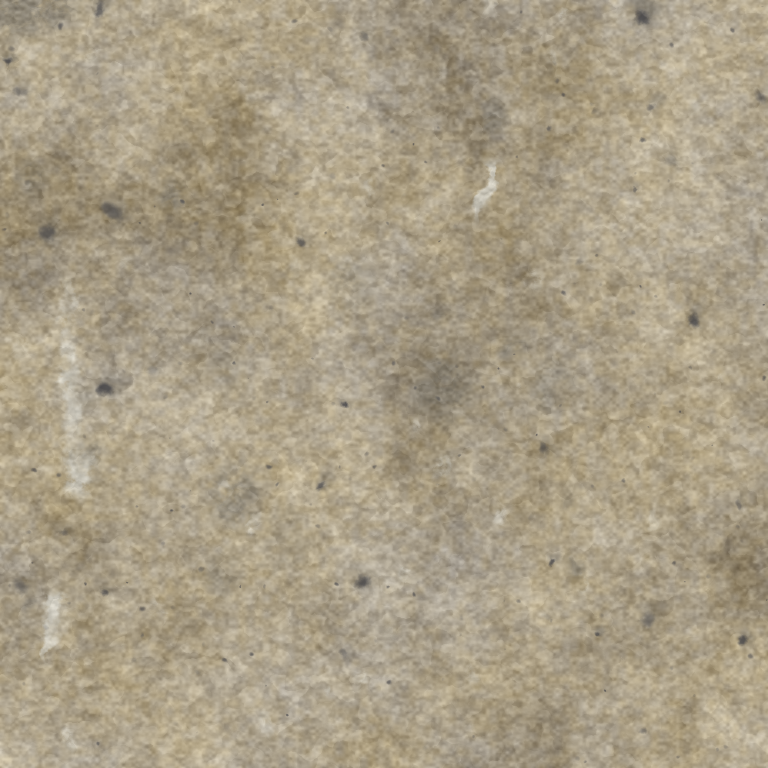
Reproduce this texture procedurally as a Shadertoy shader.

```glsl
// Weathered sandstone: mottled beige rock with grey smudges, small pits and pale mineral crust.

const vec3 STONE = vec3(0.664, 0.619, 0.527);
const vec3 TONE_TINT = vec3(1.0, 1.02, 1.0);      // direction of light and dark mottling
const vec3 OCHRE_TINT = vec3(0.25, 0.0, -0.65);   // direction of warm and cool staining
const vec3 SMUDGE = vec3(0.46, 0.44, 0.40);
const vec3 PIT = vec3(0.25, 0.25, 0.27);
const vec3 CRUST = vec3(0.80, 0.79, 0.75);
const vec2 PATCH_SCALE = vec2(7.0, 4.2);          // patches run slightly upright
const float PATCH_CONTRAST = 0.175;
const float MOTTLE_CONTRAST = 0.06;
const float CRUMB_CONTRAST = 0.065;
const float FACET_CONTRAST = 0.038;
const float GRAIN_CONTRAST = 0.046;
const float STAIN_CONTRAST = 0.065;
const float HIGHLIGHT_SOFTENING = 0.72;

float hash(vec2 p) {
    vec3 q = fract(vec3(p.xyx) * 0.1031);
    q += dot(q, q.yzx + 33.33);
    return fract((q.x + q.y) * q.z);
}

// Smooth noise from -1 to 1
float noise(vec2 p) {
    vec2 i = floor(p), f = fract(p);
    f = f * f * (3.0 - 2.0 * f);
    float low = mix(hash(i), hash(i + vec2(1, 0)), f.x);
    float high = mix(hash(i + vec2(0, 1)), hash(i + vec2(1, 1)), f.x);
    return 2.0 * mix(low, high, f.y) - 1.0;
}

float fbm(vec2 p) {
    float sum = 0.0, amp = 0.5;
    for (int i = 0; i < 5; i++) {
        sum += amp * noise(p);
        p = mat2(0.8, 0.6, -0.6, 0.8) * p * 2.03 + 17.3;
        amp *= 0.52;
    }
    return sum;
}

// Cellular noise from -1 to 1: flat grains with softly blended borders
float facets(vec2 p) {
    vec2 cell = floor(p);
    float sum = 0.0, total = 0.0;
    for (int y = -1; y <= 1; y++)
    for (int x = -1; x <= 1; x++) {
        vec2 id = cell + vec2(x, y);
        vec2 offset = id + vec2(hash(id + 5.3), hash(id + 31.9)) - p;
        float weight = exp(-14.0 * dot(offset, offset));
        sum += weight * (2.0 * hash(id + 77.1) - 1.0);
        total += weight;
    }
    return sum / total;
}

// Cellular scatter: one blob in a share of the cells, radius in cell units
float spots(vec2 p, float share, float radius, float softness) {
    vec2 cell = floor(p);
    float cover = 0.0;
    for (int y = -1; y <= 1; y++)
    for (int x = -1; x <= 1; x++) {
        vec2 id = cell + vec2(x, y);
        vec2 centre = id + vec2(hash(id + 3.1), hash(id + 47.7));
        float size = radius * mix(0.4, 1.3, hash(id + 91.3));
        float blob = 1.0 - smoothstep(size * (1.0 - softness), size, length(p - centre));
        cover = max(cover, blob * step(hash(id + 7.9), share) * mix(0.2, 1.0, hash(id + 63.1)));
    }
    return cover;
}

// Ragged, broken upright streak of crust between two heights
float crustStreak(vec2 p, float x, float bottom, float top, float width) {
    float wander = 0.028 * noise(vec2(x * 90.0, p.y * 13.0)) + 0.016 * fbm(p * 35.0);
    float thickness = max(width * (0.65 + 1.3 * fbm(p * vec2(30.0, 35.0))), 0.002);
    float line = 1.0 - smoothstep(0.35 * thickness, thickness + 0.002, abs(p.x - x - wander));
    float ends = smoothstep(bottom, bottom + 0.03, p.y) * (1.0 - smoothstep(top - 0.02, top, p.y));
    return line * ends * clamp(0.75 + 1.4 * fbm(p * 28.0 + 19.0), 0.25, 1.0);
}

void mainImage(out vec4 fragColor, in vec2 fragCoord) {
    vec2 uv = fragCoord / iResolution.y;
    vec2 warp = vec2(fbm(uv * 13.0 + 5.0), fbm(uv * 13.0 + 41.0));
    vec2 p = uv + 0.035 * warp;
    vec2 ragged = uv + 0.01 * vec2(fbm(uv * 45.0 + 8.0), fbm(uv * 45.0 + 29.0));

    // Broad patches, mottling, crumbly facets and short level grain
    float patches = fbm(p * PATCH_SCALE + 2.0);
    float mottle = fbm(p * vec2(18.0, 22.0) + 60.0);
    float crumbs = fbm(ragged * vec2(55.0, 70.0) + 90.0);
    float facet = facets(ragged * vec2(75.0, 100.0) + 13.0);
    float grain = noise(uv * vec2(135.0, 190.0)) + noise(uv * vec2(230.0, 250.0) + 9.0);
    float tone = PATCH_CONTRAST * patches + MOTTLE_CONTRAST * mottle;
    tone *= tone > 0.0 ? HIGHLIGHT_SOFTENING : 1.0;
    float texture_ = CRUMB_CONTRAST * crumbs + FACET_CONTRAST * facet + GRAIN_CONTRAST * grain;
    float stain = fbm(p * 8.0 + 130.0) + 0.5 * noise(uv * 95.0 + 70.0);
    vec3 color = STONE + TONE_TINT * (tone + texture_) + OCHRE_TINT * STAIN_CONTRAST * stain;

    // Grey smudges with crumbled edges, and a weathered corner
    float smudge = spots(ragged * vec2(8.5, 7.0) + 11.0, 0.28, 0.38, 0.8);
    float corner = 1.0 - smoothstep(0.04, 0.11, length((ragged - vec2(0.02, 1.0)) * vec2(1.0, 1.8)));
    smudge = max(smudge, 1.3 * corner) * (0.75 + 1.4 * crumbs + 0.8 * mottle);
    color = mix(color, SMUDGE + texture_, 0.65 * clamp(smudge, 0.0, 1.0));

    // Pale flakes and streaks of crust
    float flakes = spots(ragged * vec2(18.0, 12.0) + 23.0, 0.2, 0.24, 0.6);
    flakes *= clamp(0.7 + 2.0 * crumbs, 0.0, 1.0);
    float streaks = crustStreak(uv, 0.085, 0.34, 0.65, 0.023);
    streaks = max(streaks, crustStreak(uv, 0.065, 0.13, 0.24, 0.014));
    streaks = max(streaks, crustStreak(uv, 0.63, 0.70, 0.80, 0.012));
    color = mix(color, CRUST + texture_, max(0.55 * flakes, 0.85 * streaks));

    // Dark pits of two sizes, the larger ones with a grey rim
    vec2 pitSpace = ragged * 13.0 + 37.0;
    float rims = spots(pitSpace, 0.16, 0.28, 0.8);
    float pits = spots(pitSpace + 0.05, 0.16, 0.15, 0.8);
    float specks = spots(mix(uv, ragged, 0.5) * 42.0 + 71.0, 0.16, 0.17, 0.85);
    specks *= smoothstep(-0.3, 0.25, mottle);
    color = mix(color, SMUDGE + texture_, 0.6 * rims * clamp(0.8 + crumbs, 0.0, 1.0));
    color = mix(color, PIT, max(0.8 * pits, 0.65 * specks));

    fragColor = vec4(clamp(color, 0.0, 1.0), 1.0);
}
```
